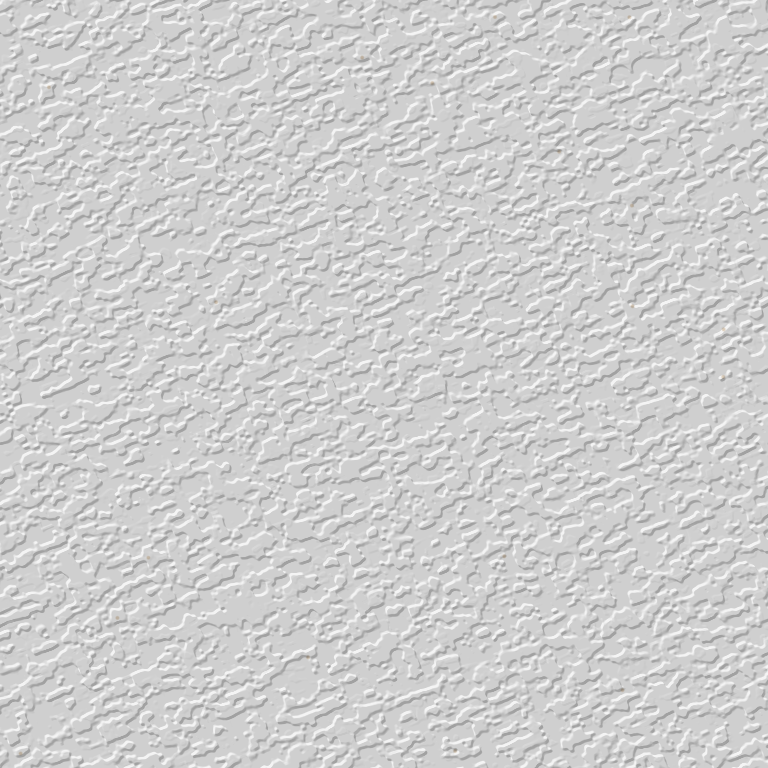
Write a three.js fragment shader that draws this texture.

```glsl
varying vec2 vUv;

const vec3 PLASTER = vec3(0.812);
const vec3 SPECK_TINT = vec3(0.70, 0.63, 0.54);
const float HIGHLIGHT_GAIN = 0.145;
const float SHADOW_GAIN = 0.18;
const float GRAIN_ANGLE = 0.38;
const vec2 LIGHT_STEP = vec2(-0.0024, 0.0031);

float hash(vec2 p) {
  vec3 q = fract(vec3(p.xyx) * 0.1031);
  q += dot(q, q.yzx + 33.33);
  return fract((q.x + q.y) * q.z);
}

float valueNoise(vec2 p) {
  vec2 cell = floor(p);
  vec2 f = fract(p);
  vec2 w = f * f * (3.0 - 2.0 * f);
  float low = mix(hash(cell), hash(cell + vec2(1.0, 0.0)), w.x);
  float high = mix(hash(cell + vec2(0.0, 1.0)), hash(cell + vec2(1.0)), w.x);
  return mix(low, high, w.y);
}

vec2 rotate(vec2 p, float angle) {
  float c = cos(angle);
  float s = sin(angle);
  return vec2(c * p.x + s * p.y, c * p.y - s * p.x);
}

// Raised plateaus: stretched grain with ragged borders, cut at a level
float plateau(vec2 uv, vec2 seed, float level, float softness) {
  vec2 p = rotate(uv, GRAIN_ANGLE) + seed;
  float grain = valueNoise(p * vec2(60.0, 114.0));
  float ragged = valueNoise(p * vec2(150.0, 205.0) + 37.0);
  float patches = valueNoise(p * vec2(14.0, 22.0) + 71.0);
  float height = grain * 0.64 + ragged * 0.36 + (patches - 0.5) * 0.14;
  return smoothstep(level - softness, level + softness, height);
}

// Signed relief: positive on lit edges, negative on shaded ones
float emboss(vec2 uv, vec2 stride, vec2 seed, float level, float softness) {
  return plateau(uv - 0.5 * stride, seed, level, softness)
       - plateau(uv + 0.5 * stride, seed, level, softness);
}

// Sparse tiny stains, at most one per grid cell
float specks(vec2 uv, float count, float chance, float radius) {
  vec2 cell = floor(uv * count);
  vec2 center = 0.2 + 0.6 * vec2(hash(cell + 11.0), hash(cell + 53.0));
  float d = length(fract(uv * count) - center) / count;
  float present = step(hash(cell + 97.0), chance);
  return present * (1.0 - smoothstep(radius * 0.3, radius, d));
}

void main() {
  float coarse = emboss(vUv, LIGHT_STEP, vec2(3.0), 0.52, 0.075);
  float faint = emboss(vUv, LIGHT_STEP * 0.7, vec2(7.0, 5.0), 0.68, 0.08);
  float relief = clamp(coarse + 0.22 * faint, -1.0, 1.0);

  float gain = relief > 0.0 ? HIGHLIGHT_GAIN : SHADOW_GAIN;
  vec3 color = PLASTER + gain * relief;

  float stain = specks(vUv, 24.0, 0.025, 0.0036);
  color = mix(color, color * SPECK_TINT / PLASTER, 0.7 * stain);
  gl_FragColor = vec4(color, 1.0);
}
```
